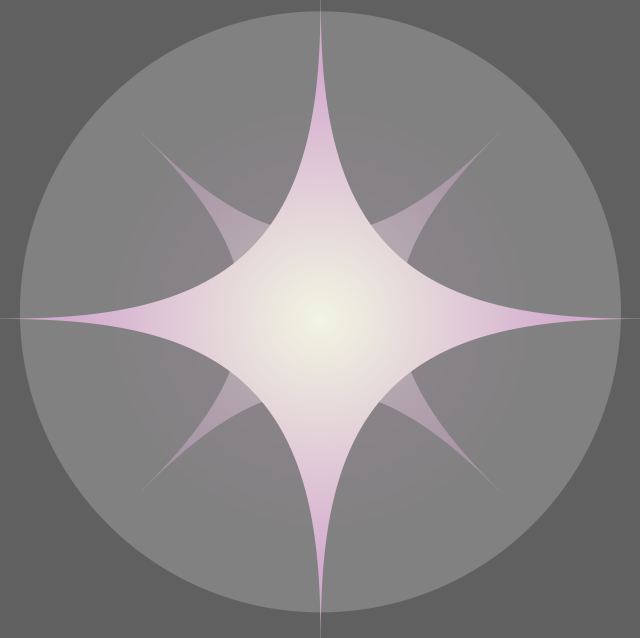
Give the GLSL for this background, as a Shadertoy shader.

```glsl
// Pale four-pointed star over a dimmer diagonal star, on a softly glowing grey disc.

const vec3 BACKDROP   = vec3(0.378);
const vec3 DISC_GREY  = vec3(0.506);
const vec3 DISC_GLOW  = vec3(0.545, 0.515, 0.540);
const vec3 STAR_CORE  = vec3(0.945, 0.960, 0.885);
const vec3 STAR_TIP   = vec3(0.830, 0.670, 0.810);
const float STAR_POWER = 0.456;  // exponent of the concave superellipse
const float RAY_WIDTH  = 0.0002; // least half-width of a ray

mat2 rotation(float angle) {
    float c = cos(angle), s = sin(angle);
    return mat2(c, s, -s, c);
}

float discCoverage(vec2 p, float radius, float pixel) {
    return clamp(0.5 - (length(p) - radius) / pixel, 0.0, 1.0);
}

// Fraction of the pixel covered by a star, accurate even on hair-thin rays.
float starCoverage(vec2 p, float radius, float pixel) {
    p = abs(p);
    float along = max(max(p.x, p.y), 1e-4);
    float across = min(p.x, p.y);
    float rest = max(1.0 - pow(along / radius, STAR_POWER), 0.0);
    float halfWidth = radius * pow(rest, 1.0 / STAR_POWER) + RAY_WIDTH;
    float slope = pow(halfWidth / along, 1.0 - STAR_POWER);
    float edge = pixel * sqrt(1.0 + slope * slope);
    float upper = clamp((halfWidth - across) / edge + 0.5, 0.0, 1.0);
    float lower = clamp((-halfWidth - across) / edge + 0.5, 0.0, 1.0);
    return (upper - lower) * step(along, radius);
}

// Radial gradient from the star's core to its tips.
vec3 starColor(vec2 p, float radius) {
    return mix(STAR_CORE, STAR_TIP, clamp(length(p) / (0.78 * radius), 0.0, 1.0));
}

void mainImage(out vec4 fragColor, in vec2 fragCoord) {
    float scale = min(iResolution.x, iResolution.y);
    float pixel = 1.0 / scale;
    vec2 p = (fragCoord - 0.5 * iResolution.xy) / scale;

    // Disc with a faint violet glow
    vec2 discPos = p - vec2(0.0007, 0.0112);
    vec2 starPos = p - vec2(0.0010, 0.0003);
    float glow = 1.0 - smoothstep(0.08, 0.40, length(starPos));
    vec3 disc = mix(DISC_GREY, DISC_GLOW, glow);
    vec3 color = mix(BACKDROP, disc, discCoverage(discPos, 0.471, pixel));

    // Translucent diagonal star
    float backRadius = 0.396;
    vec2 backPos = rotation(radians(45.0)) * discPos;
    float backCover = starCoverage(backPos, backRadius, pixel);
    color = mix(color, starColor(backPos, backRadius), 0.48 * backCover);

    // Bright upright star
    float frontRadius = 0.503;
    float frontCover = starCoverage(starPos, frontRadius, pixel);
    color = mix(color, starColor(starPos, frontRadius), frontCover);

    fragColor = vec4(color, 1.0);
}
```
